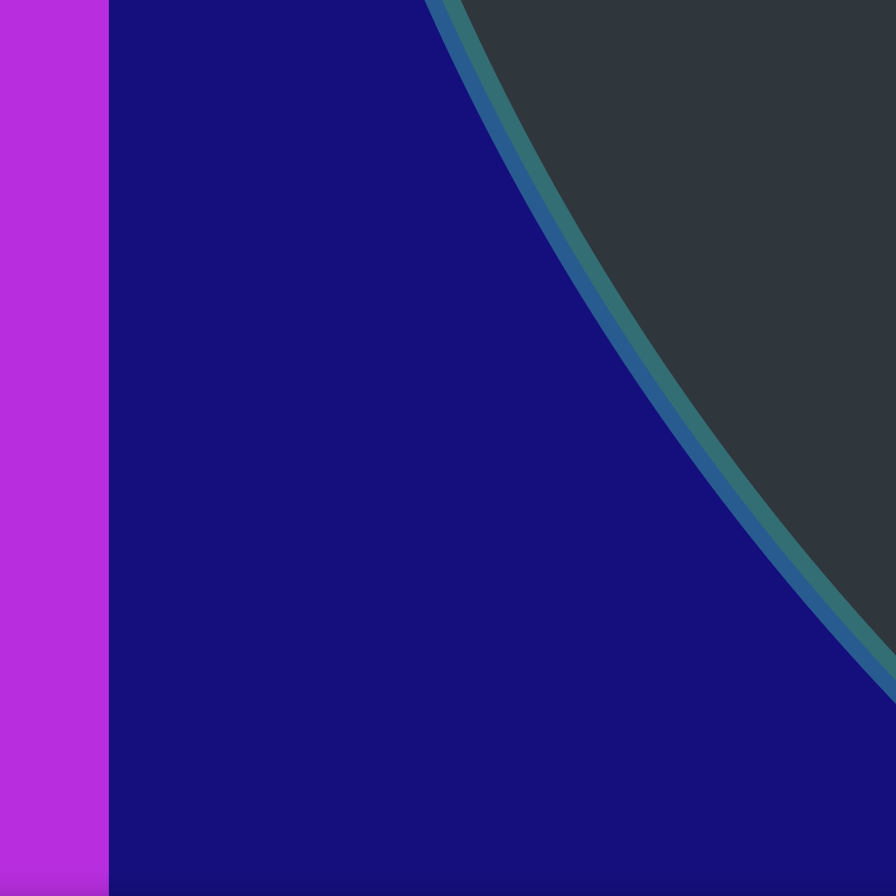
Give the GLSL for this background, as a WebGL 2 fragment shader.

```glsl
#version 300 es
precision highp float;

uniform vec2 u_resolution;
out vec4 outColor;

const vec3 NAVY = vec3(0.078, 0.059, 0.490);
const vec3 MAGENTA = vec3(0.720, 0.180, 0.870);
const vec3 STEEL_BLUE = vec3(0.155, 0.360, 0.565);
const vec3 TEAL = vec3(0.200, 0.430, 0.460);
const vec3 SLATE = vec3(0.184, 0.216, 0.235);

const float STRIPE_WIDTH = 0.1215;
const vec2 DISC_CENTER = vec2(3.018, 2.135);
const float DISC_RADIUS = 2.749;
const float TEAL_RADIUS = 2.768;
const float BLUE_RADIUS = 2.786;
const float SHADE_HEIGHT = 0.035;
const float SHADE_STRENGTH = 0.11;

// Coverage of a shape, smoothed over one pixel; distance is negative inside
float coverage(float dist, float pixel) {
    return clamp(0.5 - dist / pixel, 0.0, 1.0);
}

void main() {
    vec2 uv = gl_FragCoord.xy / u_resolution;
    float pixel = 1.0 / min(u_resolution.x, u_resolution.y);

    // Flat field with a vertical stripe on the left
    vec3 color = mix(NAVY, MAGENTA, coverage(uv.x - STRIPE_WIDTH, pixel));

    // Large disc with two concentric rims
    float radius = length(uv - DISC_CENTER);
    color = mix(color, STEEL_BLUE, coverage(radius - BLUE_RADIUS, pixel));
    color = mix(color, TEAL, coverage(radius - TEAL_RADIUS, pixel));
    color = mix(color, SLATE, coverage(radius - DISC_RADIUS, pixel));

    // Soft shade along the bottom edge
    float shade = 1.0 - clamp(uv.y / SHADE_HEIGHT, 0.0, 1.0);
    color *= 1.0 - SHADE_STRENGTH * shade * shade;

    outColor = vec4(color, 1.0);
}
```
